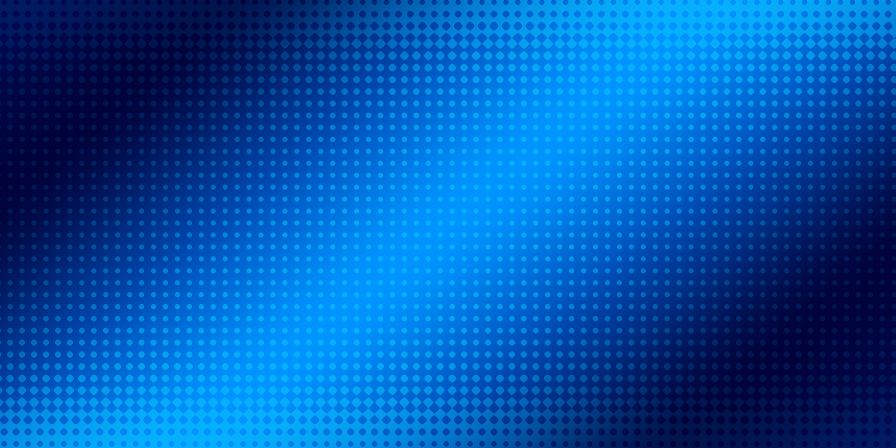
Give the GLSL for this background, as a Shadertoy shader.

```glsl
// A glowing blue diagonal band crossed by a halftone screen of cyan dots.
// The band is a ramp over the distance from a slanted ridge; the screen is a
// cosine lattice cut at a level that falls towards the top and bottom edges.

const float TAU = 6.2831853;
const float CELLS = 37.5;                   // halftone cells per canvas height
const vec2 DOT_PHASE = vec2(0.85, 0.83);    // dot centre inside a cell
const float RIDGE_SLANT = 1.17;             // sideways run per unit of height
const float BAND_REACH = 1.09;              // ridge to darkest line, along x

const vec3 CORE_BLUE = vec3(0.00, 0.58, 1.00);
const vec3 MID_BLUE  = vec3(0.00, 0.30, 0.72);
const vec3 NIGHT     = vec3(0.00, 0.01, 0.23);
const vec3 NAVY      = vec3(0.00, 0.04, 0.33);
const vec3 DOT_CYAN  = vec3(0.04, 0.75, 1.00);

// Relative distance from the ridge: 0 on it, 1 on the darkest line
float bandDistance(vec2 fromCentre) {
    return abs(fromCentre.x - RIDGE_SLANT * fromCentre.y) / BAND_REACH;
}

// Colour ramp across the band, with a slight lift in the far corners
vec3 bandColor(float d) {
    vec3 color = mix(CORE_BLUE, MID_BLUE, smoothstep(0.0, 0.55, d));
    color = mix(color, NIGHT, smoothstep(0.35, 1.0, d));
    return mix(color, NAVY, smoothstep(1.0, 1.5, d));
}

// Smooth lattice: 1 at dot centres, 0 at the gaps between four dots
float lattice(vec2 cell) {
    vec2 wave = cos(TAU * cell);
    return 0.5 + 0.25 * (wave.x + wave.y);
}

// Cut level: small dots mid-height, merged dots with round gaps at the edges
float cutLevel(float edgeDistance) {
    return 0.8 - 0.6 * pow(edgeDistance, 3.5);
}

// Antialiased dot coverage
float halftone(vec2 cell, float level, float softness) {
    return smoothstep(level - softness, level + softness, lattice(cell));
}

void mainImage(out vec4 fragColor, in vec2 fragCoord) {
    vec2 p = fragCoord / iResolution.y;
    vec2 fromCentre = (fragCoord - 0.5 * iResolution.xy) / iResolution.y;

    // Diagonal band
    float d = bandDistance(fromCentre);
    vec3 color = bandColor(d);

    // Halftone screen, fading with the band
    float softness = clamp(0.8 * CELLS / iResolution.y, 0.01, 0.15);
    float level = cutLevel(2.0 * abs(fromCentre.y));
    float dots = halftone(p * CELLS - DOT_PHASE, level, softness);
    float opacity = mix(0.65, 0.09, smoothstep(0.1, 1.0, d));
    color = mix(color, DOT_CYAN, dots * opacity);

    fragColor = vec4(color, 1.0);
}
```
